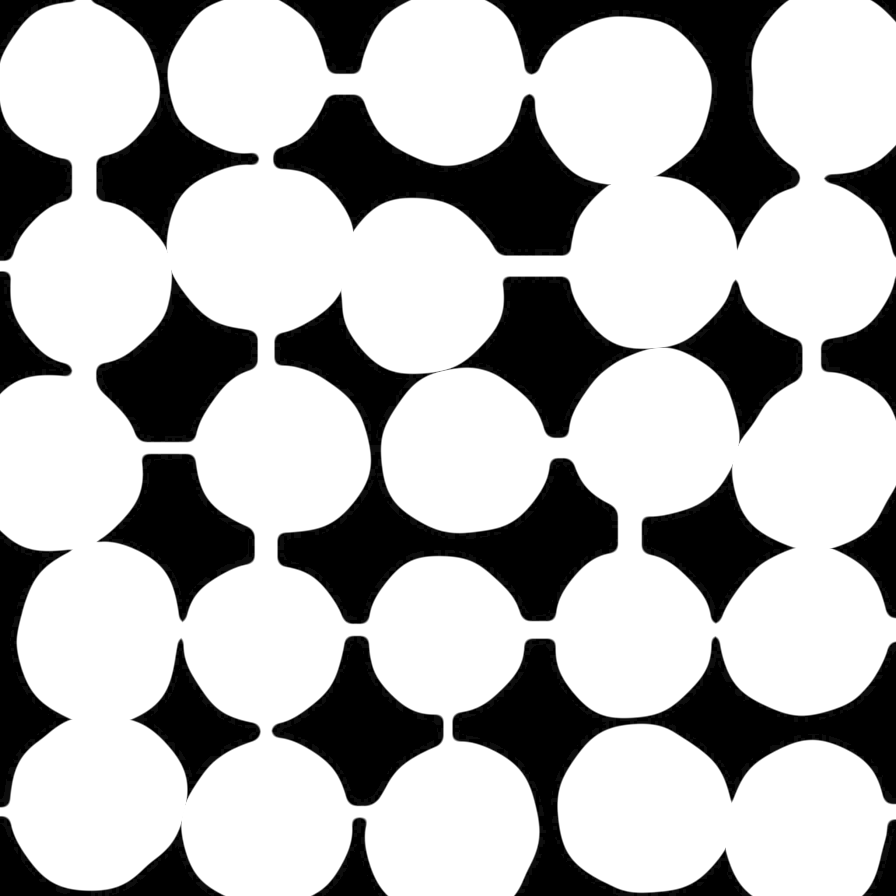
A three.js fragment shader for this pattern:

```glsl
// Five by five grid of uneven white discs joined by thin bars on black.
#define COUNT 5.0
#define PITCH 0.203
#define RADIUS_MIN 0.425
#define RADIUS_MAX 0.468
#define JITTER 0.17
#define STRETCH 0.07
#define BAR_MIN 0.025
#define BAR_MAX 0.068
#define FILLET 0.05
#define EDGE 0.0012
#define FLECK_BAND 0.007
#define SEED 3.7

varying vec2 vUv;

float hash(vec2 p, float salt) {
  vec3 q = fract(vec3(p.xyx) * 0.1031 + (salt + SEED) * 0.137);
  q += dot(q, q.yzx + 33.33);
  return fract((q.x + q.y) * q.z);
}

// Random value from -1 to 1, most often near 0.
float spread(vec2 cell, float salt) {
  return hash(cell, salt) + hash(cell, salt + 11.0) - 1.0;
}

float segmentDistance(vec2 p, vec2 a, vec2 b) {
  vec2 ab = b - a;
  return length(p - a - ab * clamp(dot(p - a, ab) / dot(ab, ab), 0.0, 1.0));
}

float smoothMin(float a, float b, float k) {
  float h = max(k - abs(a - b), 0.0) / k;
  return min(a, b) - 0.25 * h * h * k;
}

// Disc shifted off its grid point, slightly stretched and wobbly.
float blobDistance(vec2 p, vec2 cell) {
  p -= JITTER * vec2(spread(cell, 1.0), spread(cell, 2.0));
  float turn = 6.2832 * hash(cell, 3.0);
  float reach = 0.002 + STRETCH * pow(hash(cell, 4.0), 1.5);
  vec2 axis = reach * vec2(cos(turn), sin(turn));
  float angle = atan(p.y, p.x);
  float radius = mix(RADIUS_MIN, RADIUS_MAX, hash(cell, 5.0));
  radius += 0.009 * sin(3.0 * angle + turn) + 0.004 * sin(8.0 * angle - turn);
  return segmentDistance(p, -axis, axis) - radius;
}

// Bar from a grid point to its neighbour; some are left out.
float barDistance(vec2 p, vec2 cell, vec2 direction, float chance, float salt) {
  if (hash(cell, salt) > chance) return 1.0;
  float halfWidth = mix(BAR_MIN, BAR_MAX, hash(cell, salt + 1.0));
  return segmentDistance(p, vec2(0.0), direction) - halfWidth;
}

void main() {
  vec2 grid = (vUv - 0.5) / PITCH + 0.5 * COUNT;
  vec2 home = floor(grid);
  float blobs = 1.0;
  float bars = 1.0;

  for (int y = -1; y <= 1; y++) {
    for (int x = -1; x <= 1; x++) {
      vec2 cell = home + vec2(float(x), float(y));
      vec2 p = grid - cell - 0.5;
      vec2 inside = step(vec2(0.0), cell) * step(cell, vec2(COUNT - 1.0));
      if (inside.x * inside.y > 0.5) blobs = min(blobs, blobDistance(p, cell));
      bars = min(bars, barDistance(p, cell, vec2(1.0, 0.0), 0.85, 6.0));
      bars = min(bars, barDistance(p, cell, vec2(0.0, 1.0), 0.65, 8.0));
    }
  }

  float dist = smoothMin(blobs, bars, FILLET) * PITCH;
  float white = 1.0 - smoothstep(-EDGE, EDGE, dist);

  // Faint grey flecks in the black beside the edges.
  float fleck = step(0.5, hash(floor(vUv * 256.0), 20.0));
  float ground = 0.05 * fleck * (1.0 - step(FLECK_BAND, dist));
  gl_FragColor = vec4(vec3(mix(ground, 1.0, white)), 1.0);
}
```
